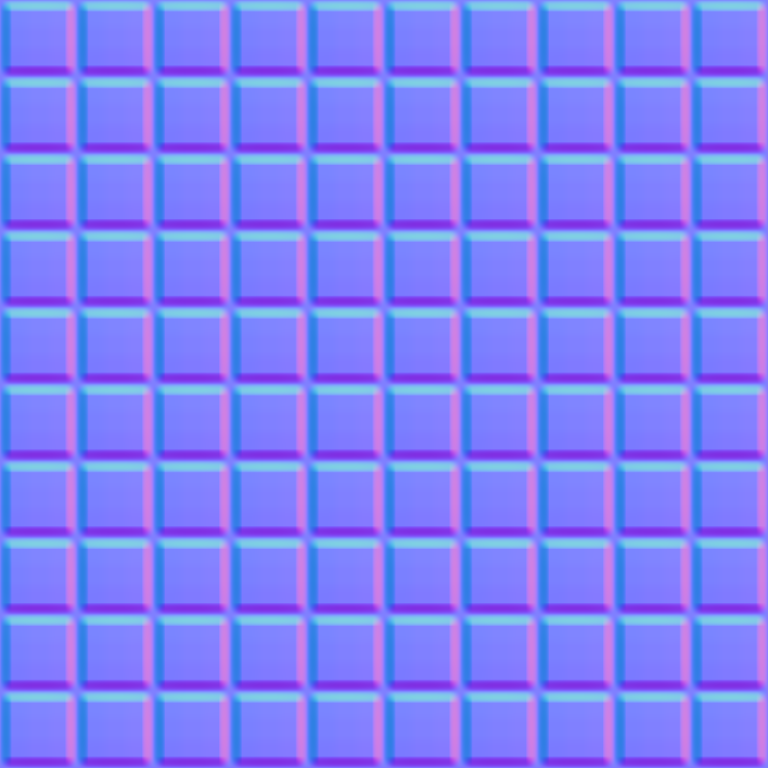
Reproduce this texture map procedurally as a WebGL 2 fragment shader.

```glsl
#version 300 es
precision highp float;
// Tangent-space normal map of a ten by ten grid of square tiles with soft bevels.

uniform vec2 u_resolution;
out vec4 fragColor;

const float TILES = 10.0;          // repeats across and down
const float BEVEL_WIDTH = 0.155;   // main bevel, in tile widths
const float CROWN_WIDTH = 0.42;    // faint rounding toward the tile centre
const float CROWN_SHARE = 0.14;    // part of the height given to the rounding
const float RELIEF = 0.094;        // tile height, in tile widths

// Height (x) and its derivative (y) of a smooth ramp over the given width.
vec2 ramp(float dist, float width) {
    float t = clamp(dist / width, 0.0, 1.0);
    return vec2(t * t * (3.0 - 2.0 * t), 6.0 * t * (1.0 - t) / width);
}

// Height and signed slope of the tile profile along one axis.
vec2 tileProfile(float p) {
    float edgeDist = min(p, 1.0 - p);
    vec2 profile = mix(ramp(edgeDist, BEVEL_WIDTH),
                       ramp(edgeDist, CROWN_WIDTH), CROWN_SHARE);
    profile.y *= p < 0.5 ? 1.0 : -1.0;
    return profile;
}

void main() {
    vec2 uv = gl_FragCoord.xy / u_resolution;
    vec2 cell = fract(uv * TILES);

    // The height is the product of both profiles, so bevels fade at crossings.
    vec2 across = tileProfile(cell.x);
    vec2 up = tileProfile(cell.y);
    vec2 slope = RELIEF * vec2(across.y * up.x, across.x * up.y);

    // Pack the unit normal into colour.
    vec3 normal = normalize(vec3(-slope, 1.0));
    fragColor = vec4(normal * 0.5 + 0.5, 1.0);
}
```
